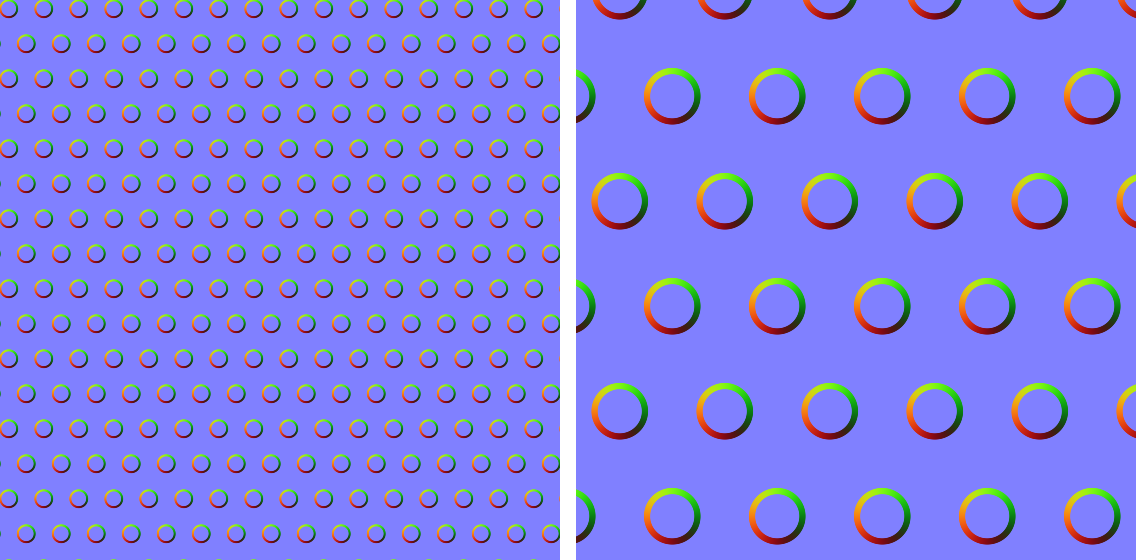
Left, the full canvas; right, a detail of the centre.
Reproduce this texture map procedurally as a Shadertoy shader.

```glsl
// Tangent-space normal map of thin ring grooves on a flat sheet.
// A 16 by 16 grid of rings, with alternate rows shifted by half a cell;
// each ring takes its red and green from the direction of its slope.

// Distance to a circular band of the given mid radius and half width
float ringDistance(vec2 p, float radius, float halfWidth)
{
    return abs(length(p) - radius) - halfWidth;
}

// Steep wall normal, packed as a colour: red rises leftward, green upward
vec3 wallColor(vec2 p)
{
    vec2 direction = p / max(length(p), 1e-4);
    return vec3(0.5 + vec2(-0.46, 0.46) * direction, 0.07);
}

void mainImage(out vec4 fragColor, in vec2 fragCoord)
{
    // Staggered cells, with each ring at the middle of its cell
    vec2 grid = fragCoord / iResolution.xy * 16.0 - 0.25;
    grid.x -= 0.5 * mod(floor(grid.y), 2.0);
    vec2 p = fract(grid) - 0.5;

    // Ring coverage, smoothed over one pixel
    float pixel = 16.0 / min(iResolution.x, iResolution.y);
    float d = ringDistance(p, 0.24, 0.03);
    float coverage = 1.0 - smoothstep(-0.5 * pixel, 0.5 * pixel, d);

    // Walls over the flat, outward-facing normal
    vec3 color = mix(vec3(0.5, 0.5, 1.0), wallColor(p), coverage);
    fragColor = vec4(color, 1.0);
}
```
